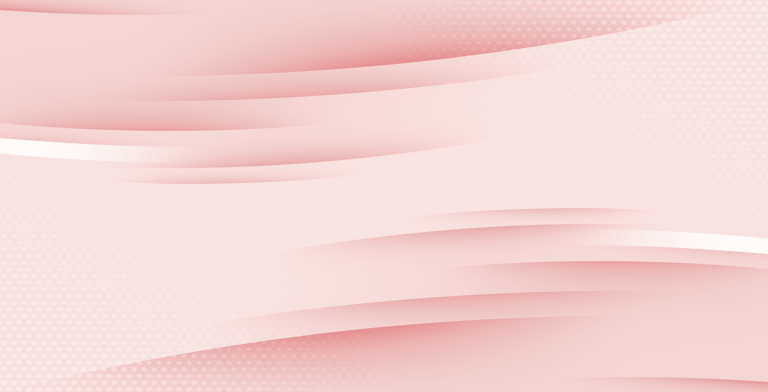
A Shadertoy shader for this background:

```glsl
// Soft pink paper folds sweeping in from two sides, with halftone dots in the corners.

const vec3 PAPER = vec3(0.970, 0.892, 0.882);
const vec3 ROSE  = vec3(0.895, 0.545, 0.555);
const vec3 WHITE = vec3(1.0, 0.985, 0.98);

// Height of a parabolic edge with its lowest point at vertex.
float edgeHeight(float x, vec2 vertex, float curve) {
    float dx = x - vertex.x;
    return vertex.y + curve * dx * dx;
}

// Rises from span.x to a peak at span.y, then falls to span.z.
float ridge(float x, vec3 span) {
    return smoothstep(span.x, span.y, x) * (1.0 - smoothstep(span.y, span.z, x));
}

// Shadow that starts at a crisp edge and fades upward.
float foldShadow(vec2 p, vec2 vertex, float curve, vec3 span, float fade, float blur) {
    float d = p.y - edgeHeight(p.x, vertex, curve);
    return smoothstep(-blur, blur, d) * exp(-max(d, 0.0) / fade) * ridge(p.x, span);
}

// All shadows of one stack of folds.
float stackShadow(vec2 p, float blur) {
    float s = 0.0;
    s += 0.75 * foldShadow(p, vec2(0.182, 0.962), 0.38, vec3(-0.40, -0.02, 0.30), 0.022, blur);
    s += 0.82 * foldShadow(p, vec2(0.195, 0.806), 0.30, vec3(0.16, 0.57, 1.02), 0.095, blur);
    s += 0.55 * foldShadow(p, vec2(0.195, 0.742), 0.29, vec3(0.10, 0.42, 0.76), 0.045, blur);
    s += 0.66 * foldShadow(p, vec2(0.221, 0.666), 0.41, vec3(-0.12, 0.20, 0.46), 0.050, blur);
    s += 0.36 * foldShadow(p, vec2(0.260, 0.625), 0.34, vec3(-0.20, 0.06, 0.29), 0.026, blur);
    s += 0.62 * foldShadow(p, vec2(0.221, 0.571), 0.41, vec3(0.12, 0.37, 0.68), 0.045, blur);
    s += 0.50 * foldShadow(p, vec2(0.247, 0.531), 0.46, vec3(0.12, 0.28, 0.50), 0.020, blur);

    // Broad tint over the sheets.
    float rise = p.y - edgeHeight(p.x, vec2(0.221, 0.571), 0.41);
    s += 0.15 * smoothstep(0.02, 0.20, rise) * (1.0 - smoothstep(0.25, 0.80, p.x));
    return s;
}

// Bright ribbon that narrows its glow away from the side.
float ribbon(vec2 p, float blur) {
    float top = edgeHeight(p.x, vec2(0.26, 0.625), 0.34);
    float bottom = edgeHeight(p.x, vec2(0.26, 0.584), 0.37);
    float band = smoothstep(-blur, blur, p.y - bottom) * smoothstep(-blur, blur, top - p.y);
    return band * (1.0 - smoothstep(0.03, 0.28, p.x));
}

// One rectangular lattice of flattened dots.
float dotLattice(vec2 p, vec2 cell, float radius, float blur) {
    vec2 q = (fract(p / cell) - 0.5) * cell;
    return 1.0 - smoothstep(radius - blur, radius + blur, length(q * vec2(1.0, 1.35)));
}

// Staggered dots, growing with weight.
float halftone(vec2 p, float weight, float blur) {
    vec2 cell = vec2(0.0255, 0.0340);
    float radius = mix(0.003, 0.0072, weight);
    float dots = dotLattice(p, cell, radius, blur);
    dots = max(dots, dotLattice(p + 0.5 * cell, cell, radius, blur));
    return dots * weight;
}

void mainImage(out vec4 fragColor, in vec2 fragCoord) {
    vec2 uv = fragCoord / iResolution.xy;
    vec2 opposite = 1.0 - uv;
    float blur = 0.8 / iResolution.y;

    // Folds repeat under a half turn about the centre.
    float shadow = stackShadow(uv, blur) + stackShadow(opposite, blur);
    vec3 color = mix(PAPER, ROSE, clamp(shadow, 0.0, 1.0));

    // White ribbons at the left and right sides.
    float glow = ribbon(uv, blur) + ribbon(opposite, blur);
    color = mix(color, WHITE, clamp(glow, 0.0, 1.0));

    // Dots strengthen toward the upper right and lower left.
    vec2 centred = uv - 0.5;
    float weight = smoothstep(0.12, 0.85, abs(centred.x + 0.8 * centred.y));
    vec2 grid = centred * vec2(iResolution.x / iResolution.y, 1.0);
    color = mix(color, WHITE, 0.42 * halftone(grid, weight, 1.6 * blur));

    fragColor = vec4(color, 1.0);
}
```
